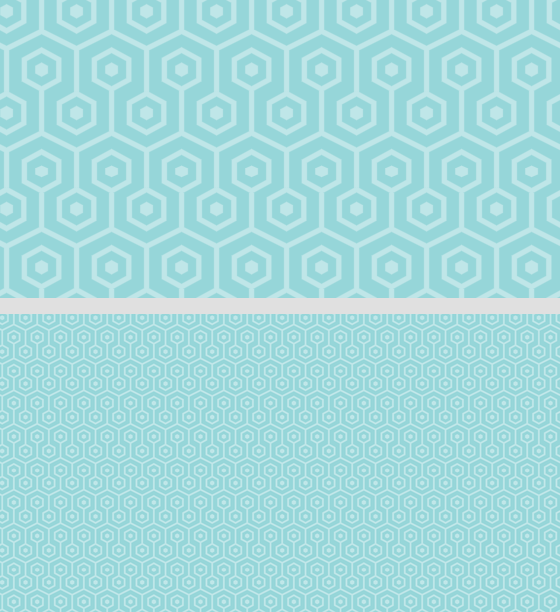
Top: one tile. Bottom: repeated 3 by 3.
Give the GLSL for this pattern, as a Shadertoy shader.

```glsl
// Pale aqua lattice of ringed hexagons hanging from zigzag bands, 8 across and 3 down.

// Pointy-topped hexagon, signed by its half width
float hexagon(vec2 p, float halfWidth) {
    p = abs(p);
    return max(p.x, 0.48 * p.x + 0.88 * p.y) - halfWidth;
}

// Upright bar centred on x = 0, from y = low to y = high
float bar(vec2 p, float low, float high) {
    return max(abs(p.x) - 0.037, abs(p.y - 0.5 * (low + high)) - 0.5 * (high - low));
}

// Everything on one side of a zigzag; p.y grows away from the band
float ringSide(vec2 p, float ringHeight, float dotSquash) {
    vec2 q = p - vec2(0.0, ringHeight);
    float ring = abs(hexagon(q, 0.246)) - 0.038;
    float dot = hexagon(q * vec2(1.0, dotSquash), 0.091);
    float stub = bar(p, ringHeight + 0.3, 0.875);
    float stem = bar(vec2(0.5 - abs(p.x), p.y), 0.125, 0.645);
    return min(min(ring, dot), min(stub, stem));
}

void mainImage(out vec4 fragColor, in vec2 fragCoord) {
    // One unit is the width of a repeat; y runs downwards
    vec2 canvas = vec2(8.0, 4.271);
    vec2 uv = fragCoord / iResolution.xy;
    vec2 p = vec2(uv.x, 1.0 - uv.y) * canvas;

    float fromPeak = fract(p.x - 0.094) - 0.5;
    float fromTrough = 0.5 - abs(fromPeak);

    // Slightly uneven band heights, wrapped over the canvas
    vec3 bands = vec3(0.573, 2.031, 3.406);
    float d = 1.0;
    for (int i = 0; i < 3; i++) {
        float y = mod(p.y - bands[i] + 0.5 * canvas.y, canvas.y) - 0.5 * canvas.y;
        float zigzag = abs(y + 0.125 - 0.5 * abs(fromPeak)) * 0.894 - 0.038;
        float squash = i == 1 ? 1.25 : 1.0;
        float below = ringSide(vec2(fromPeak, y), 0.425, squash);
        float above = ringSide(vec2(fromTrough, -y), 0.411, 1.0);
        d = min(d, min(zigzag, min(below, above)));
    }

    // Soft-edged pale lines on aqua
    float soft = max(0.012, 6.0 / iResolution.x);
    float line = 1.0 - smoothstep(-soft, soft, d);
    vec3 colour = mix(vec3(0.59, 0.84, 0.85), vec3(0.75, 0.90, 0.91), line);
    fragColor = vec4(colour, 1.0);
}
```
